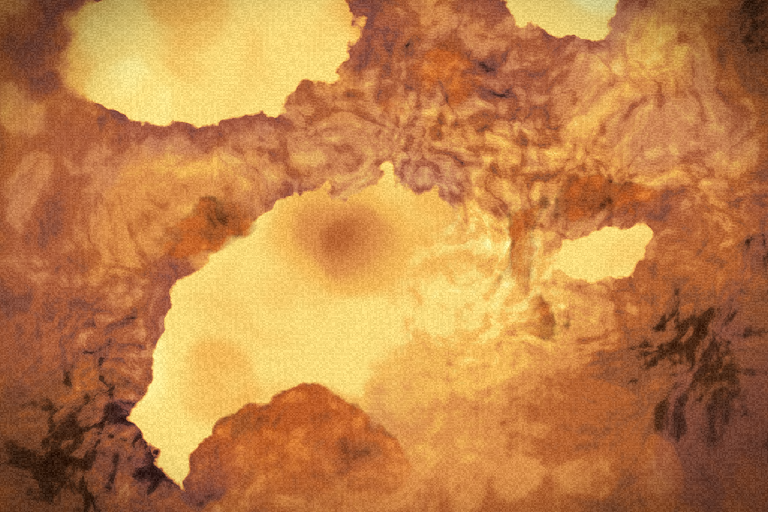
This texture is drawn by a Shadertoy shader. Its source:

```glsl
float hash(vec2 p) {
    return fract(sin(dot(p, vec2(127.1, 311.7))) * 43758.545);
}

vec2 hash2(vec2 p) {
    return vec2(hash(p), hash(p + 37.4));
}

float noise(vec2 p) {
    vec2 i = floor(p), f = fract(p);
    f = f * f * (3.0 - 2.0 * f);
    return mix(mix(hash(i), hash(i + vec2(1, 0)), f.x),
               mix(hash(i + vec2(0, 1)), hash(i + vec2(1, 1)), f.x), f.y);
}

float fbm(vec2 p) {
    float sum = 0.0, amp = 0.52;
    p = mat2(0.8, 0.6, -0.6, 0.8) * p;
    for (int i = 0; i < 5; i++) {
        sum += amp * noise(p);
        p = mat2(1.6, 1.2, -1.2, 1.6) * p + 5.3;
        amp *= 0.5;
    }
    return sum;
}

// Distance to the wall between the two nearest cells
float cellWall(vec2 p) {
    vec2 id = floor(p);
    float near = 9.0, next = 9.0;
    for (int y = -1; y <= 1; y++)
    for (int x = -1; x <= 1; x++) {
        vec2 c = id + vec2(x, y);
        float d = length(c + 0.15 + 0.7 * hash2(c) - p);
        next = min(next, max(near, d));
        near = min(near, d);
    }
    return next - near;
}

// Blurred discs, lighter or darker than their surroundings
float softDiscs(vec2 p) {
    vec2 id = floor(p);
    float sum = 0.0;
    for (int y = -1; y <= 1; y++)
    for (int x = -1; x <= 1; x++) {
        vec2 c = id + vec2(x, y);
        float d = length(c + hash2(c) - p);
        sum += (hash(c + 9.2) - 0.45) * smoothstep(0.65, 0.38, d);
    }
    return sum;
}

float ellipse(vec2 p, vec2 centre, vec2 radii, float angle) {
    float c = cos(angle), s = sin(angle);
    vec2 q = mat2(c, -s, s, c) * (p - centre);
    return (length(q / radii) - 1.0) * min(radii.x, radii.y);
}

float glow(vec2 p, vec2 centre, vec2 radii) {
    vec2 q = (p - centre) / radii;
    return exp(-dot(q, q));
}

vec3 amber(float t) {
    vec3 c = mix(vec3(0.22, 0.10, 0.04), vec3(0.31, 0.17, 0.09), smoothstep(-0.15, 0.03, t));
    c = mix(c, vec3(0.58, 0.33, 0.20), smoothstep(0.03, 0.16, t));
    c = mix(c, vec3(0.72, 0.39, 0.19), smoothstep(0.16, 0.33, t));
    c = mix(c, vec3(0.86, 0.56, 0.29), smoothstep(0.33, 0.52, t));
    c = mix(c, vec3(0.95, 0.72, 0.34), smoothstep(0.52, 0.74, t));
    c = mix(c, vec3(0.98, 0.86, 0.48), smoothstep(0.74, 0.92, t));
    return mix(c, vec3(1.0, 0.97, 0.66), smoothstep(0.95, 1.15, t));
}

void mainImage(out vec4 fragColor, in vec2 fragCoord) {
    vec2 p = fragCoord / iResolution.y;
    p.x += 0.75 - 0.5 * iResolution.x / iResolution.y;
    vec2 bend = vec2(fbm(p * 5.0), fbm(p * 5.0 + 17.0)) - 0.5;
    vec2 w = p + 0.12 * bend;
    float ragged = 0.08 * (fbm(p * 16.0) - 0.5);

    // Broad light passing through the tissue
    float light = 0.4 + 0.4 * glow(p, vec2(0.88, 0.46), vec2(0.36, 0.36))
        + 0.16 * glow(p, vec2(1.22, 0.86), vec2(0.2, 0.15))
        + 0.12 * glow(p, vec2(0.3, 0.65), vec2(0.2, 0.1))
        - 0.28 * glow(w, vec2(1.5, 0.08), vec2(0.4, 0.24))
        - 0.26 * glow(w, vec2(1.3, 0.34), vec2(0.18, 0.14))
        - 0.28 * glow(w, vec2(1.52, 0.82), vec2(0.12, 0.4))
        - 0.36 * glow(w, vec2(0.0, 0.12), vec2(0.2, 0.3))
        + 0.55 * (fbm(p * 4.0 + 3.0) - 0.5);

    // Wrinkled relief and walls in the focal zone, blurred cells elsewhere
    float focus = glow(w, vec2(0.95, 0.66), vec2(0.52, 0.36));
    focus = max(focus, 0.7 * glow(p, vec2(0.25, 0.25), vec2(0.17, 0.38)));
    float wall = cellWall(w * 12.0 + 1.2 * bend);
    float fold = abs(fbm(w * 19.0 + 8.0) - 0.5);
    float relief = fbm(w * 30.0) - fbm(w * 30.0 + vec2(0.3, -0.35));
    float tissue = light + 0.22 * softDiscs(w * 10.0) * (1.2 - focus);
    tissue -= focus * (0.13 * smoothstep(0.2, 0.0, wall) - 0.07 * smoothstep(0.1, 0.45, wall));
    tissue -= 0.12 * focus * smoothstep(0.07, 0.0, fold);
    tissue += (0.12 + 0.75 * focus) * relief + (0.1 + 0.25 * focus) * (fbm(w * 55.0 + 2.0) - 0.5);

    // Open cavities, the large one dissolving towards the right
    float lump = ellipse(w, vec2(0.58, 0.1), vec2(0.2, 0.14), 0.1) + 0.7 * ragged;
    float upper = ellipse(w, vec2(0.40, 0.92), vec2(0.3, 0.18), 0.12);
    float lower = ellipse(w, vec2(0.56, 0.36), vec2(0.36, 0.22), 0.7);
    float small = min(ellipse(w, vec2(1.09, 1.03), vec2(0.12, 0.1), -0.4),
                      ellipse(mix(p, w, 0.4), vec2(1.15, 0.505), vec2(0.09, 0.045), 0.15));
    float edge = max(min(min(upper, lower), small) + ragged, -lump);
    float blur = 0.004 + 0.13 * smoothstep(0.58, 0.85, p.x) * smoothstep(0.62, 0.4, p.y)
        * smoothstep(1.1, 0.95, p.x) + 0.05 * smoothstep(0.2, 0.05, p.x);
    float cavity = smoothstep(blur, -blur, edge);
    float open = 0.9 + 0.3 * softDiscs(p * 6.0 + 2.0) + 0.35 * (fbm(p * 5.0 + 11.0) - 0.5)
        - 0.3 * glow(p, vec2(0.66, 0.54), vec2(0.1, 0.08))
        + 0.2 * glow(p, vec2(0.3, 0.3), vec2(0.07, 0.1))
        - 0.4 * smoothstep(0.3, 0.0, p.x);

    // Mauve membrane hanging along the cavity rims
    float rim = smoothstep(0.11, 0.01, edge) * (1.0 - cavity) * smoothstep(0.36, 0.56, fbm(p * 8.0 + 4.0));
    rim *= 1.0 - 0.85 * smoothstep(0.65, 0.85, p.x) * smoothstep(0.65, 0.5, p.y);
    rim = max(rim, 0.9 * glow(w, vec2(0.98, 0.86), vec2(0.17, 0.09)));
    tissue -= 0.2 * rim;
    vec3 colour = amber(mix(tissue, open, cavity));
    float mauve = max(rim, 0.6 * smoothstep(0.5, 0.66, fbm(w * 4.0 + 21.0))) * (1.0 - cavity);
    colour = mix(colour, colour * vec3(0.9, 0.87, 1.1) + vec3(0.0, 0.01, 0.04), mauve);

    // Rust coloured flakes, torn at the rim and partly translucent
    vec2 torn = w + 0.11 * (vec2(fbm(p * 13.0 + 31.0), fbm(p * 13.0 + 47.0)) - 0.5);
    float flake = ellipse(torn, vec2(1.03, 0.55), vec2(0.04, 0.08), -0.25);
    flake = min(flake, ellipse(torn, vec2(1.01, 0.42), vec2(0.055, 0.06), 0.0));
    flake = min(flake, ellipse(torn, vec2(0.85, 0.82), vec2(0.13, 0.06), 0.4));
    flake = min(flake, ellipse(torn, vec2(1.18, 0.62), vec2(0.08, 0.04), 0.2));
    flake = min(flake, ellipse(torn, vec2(0.39, 0.55), vec2(0.11, 0.03), 0.4));
    float rust = smoothstep(0.008, -0.012, flake) * smoothstep(0.3, 0.55, fbm(p * 11.0 + 60.0));
    rust = max(rust, smoothstep(0.005, -0.005, lump) * smoothstep(-0.02, 0.2, p.y));
    flake = min(flake, lump);
    float shade = 0.24 + 0.7 * (fbm(w * 12.0 + 6.0) - 0.45) + 0.5 * relief
        - 0.1 * smoothstep(0.015, 0.0, abs(flake));
    colour = mix(colour, amber(shade) * vec3(1.05, 0.92, 0.7), 0.85 * rust);

    // Darkened corners and film grain
    vec2 v = (p - vec2(0.75, 0.5)) / vec2(0.75, 0.5);
    colour *= 1.0 - 0.38 * smoothstep(0.75, 1.9, dot(v, v));
    colour += 0.1 * (hash(floor(p * 342.0)) - 0.5);
    fragColor = vec4(clamp(colour, 0.0, 1.0), 1.0);
}
```
